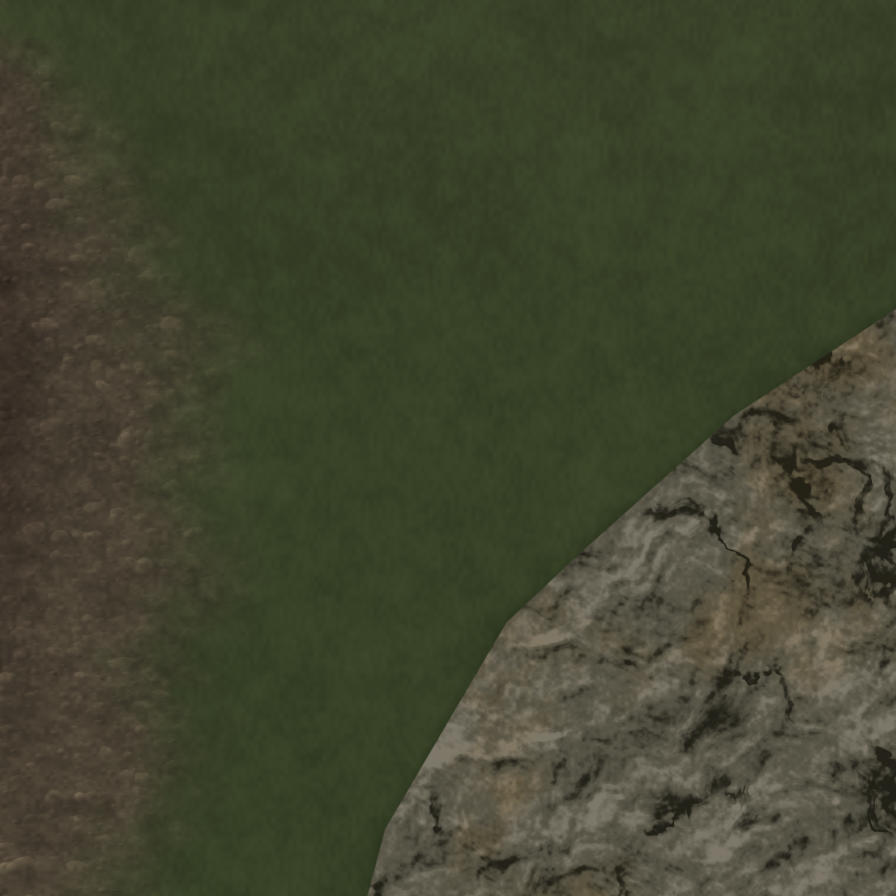
Reproduce this texture procedurally as a WebGL 1 fragment shader.

```glsl
precision highp float;
// Terrain seen from above: a pebbled dirt track on the left fades into dark
// grass, and a faceted slab of cracked rock fills the lower right corner.
// Value noise drives all surfaces; cell noise places stones, lines cut the slab.

#define GRASS_COLOR vec3(0.208, 0.250, 0.145)
#define DIRT_COLOR vec3(0.285, 0.252, 0.200)
#define DIRT_SHADE vec3(0.215, 0.175, 0.145)
#define ROCK_DARK vec3(0.135, 0.130, 0.095)
#define ROCK_MID vec3(0.335, 0.325, 0.270)
#define ROCK_LIGHT vec3(0.490, 0.470, 0.415)
#define TRACK_WIDTH 0.205
#define TRACK_FADE 0.105
#define STONE_DENSITY 38.0
#define ROCK_SCALE 7.0
#define ROCK_RELIEF 1.5

uniform vec2 u_resolution;

float hash(vec2 p) {
  vec3 q = fract(vec3(p.xyx) * 0.1031);
  q += dot(q, q.yzx + 33.33);
  return fract((q.x + q.y) * q.z);
}

float noise(vec2 p) {
  vec2 i = floor(p), f = fract(p);
  f = f * f * (3.0 - 2.0 * f);
  return mix(mix(hash(i), hash(i + vec2(1.0, 0.0)), f.x),
             mix(hash(i + vec2(0.0, 1.0)), hash(i + 1.0), f.x), f.y);
}

float fbm(vec2 p) {
  float sum = 0.0, amp = 0.5;
  for (int i = 0; i < 6; i++) {
    sum += amp * noise(p);
    p = mat2(1.6, 1.2, -1.2, 1.6) * p + 7.3;
    amp *= 0.52;
  }
  return sum;
}

// Signed distance to the line a-b, positive on its right side.
float rightOf(vec2 p, vec2 a, vec2 b) {
  vec2 d = normalize(b - a);
  return dot(p - a, vec2(d.y, -d.x));
}

// Convex slab outline, positive inside.
float slab(vec2 p) {
  vec2 a = vec2(0.430, 0.075), b = vec2(0.565, 0.305);
  vec2 c = vec2(0.650, 0.385), d = vec2(0.820, 0.537);
  float s = min(rightOf(p, vec2(0.410, 0.0), a), rightOf(p, a, b));
  s = min(s, min(rightOf(p, b, c), rightOf(p, c, d)));
  return min(s, rightOf(p, d, vec2(1.0, 0.655)));
}

// Rounded stones: x = coverage, y = tone with a lit upper left side.
vec2 stones(vec2 p) {
  vec2 cell = floor(p), best = vec2(0.0, 0.5);
  for (int j = -1; j <= 1; j++) {
    for (int i = -1; i <= 1; i++) {
      vec2 id = cell + vec2(float(i), float(j));
      float seed = hash(id + 11.0);
      vec2 d = p - id - 0.2 - 0.6 * vec2(hash(id), hash(id + 57.0));
      d.y *= 1.3 + 0.6 * hash(id + 91.0);
      float radius = 0.12 + 0.42 * seed * seed;
      float r = length(d) + 0.22 * (noise(p * 3.0) - 0.5);
      float cover = 1.0 - smoothstep(radius - 0.10, radius + 0.04, r);
      float tone = 0.5 + 0.35 * dot(d, vec2(-0.6, 0.8)) / radius + 0.3 * (seed - 0.5);
      if (cover > best.x) best = vec2(cover, tone);
    }
  }
  return best;
}

vec3 grass(vec2 p) {
  float patches = fbm(p * vec2(6.0, 4.0)) - 0.5;
  float blades = noise(p * vec2(210.0, 130.0)) - 0.5;
  float tufts = fbm(p * 38.0 + 4.0) - 0.5;
  vec3 col = GRASS_COLOR * (1.0 + 0.16 * patches + 0.10 * blades + 0.20 * tufts);
  return col + vec3(0.012, 0.006, 0.008) * smoothstep(0.45, 1.0, p.y);
}

vec3 dirt(vec2 p) {
  float rut = exp(-pow((p.y - 0.55) / 0.28, 2.0)) * (1.0 - smoothstep(0.0, 0.09, p.x));
  vec3 col = mix(DIRT_COLOR, DIRT_SHADE, 0.85 * rut);
  col *= 0.78 + 0.42 * fbm(p * vec2(34.0, 50.0));
  col *= 0.90 + 0.20 * noise(p * 190.0);
  vec2 warp = 0.5 * vec2(noise(p * 30.0), noise(p * 30.0 + 40.0));
  vec2 big = stones(p * STONE_DENSITY + warp);
  vec2 small = stones(p * STONE_DENSITY * 1.9 + warp + 23.0);
  float bare = smoothstep(0.35, 0.6, fbm(p * 9.0 + 2.0));
  col *= mix(1.0, 0.74 + 0.55 * small.y, 0.7 * small.x);
  return col * mix(1.0, 0.76 + 0.62 * big.y, big.x * mix(0.4, 0.95, bare));
}

float rockHeight(vec2 p) {
  vec2 q = mat2(0.80, 0.60, -0.75, 1.0) * p * ROCK_SCALE;
  q += 1.1 * vec2(fbm(p * 9.0), fbm(p * 9.0 + 31.0));
  float ridge = 1.0 - abs(2.0 * noise(q * 1.3 + 5.0) - 1.0);
  return 0.75 * fbm(q) + 0.25 * ridge + 0.16 * fbm(q * 5.0);
}

vec3 rock(vec2 p) {
  float h = rockHeight(p);
  float relief = h - rockHeight(p + vec2(-0.004, 0.006));
  float tone = 0.50 + ROCK_RELIEF * 2.4 * relief + 0.75 * (fbm(p * 11.0 + 3.0) - 0.5);
  tone += 0.45 * (fbm(p * 60.0) - 0.5) + 0.20 * (noise(p * 230.0) - 0.5);
  // Dark fissures run down to the right, broken up by a second noise.
  vec2 q = mat2(0.7, 0.9, 0.7, -0.4) * p * 6.0 + 1.5 * fbm(p * 8.0 + 17.0);
  float fissure = 1.0 - smoothstep(0.0, 0.055, abs(fbm(q) - 0.48));
  tone -= 0.50 * fissure * smoothstep(0.42, 0.62, fbm(p * 13.0 + 9.0));
  vec3 col = mix(ROCK_DARK, ROCK_MID, smoothstep(0.0, 0.48, tone));
  col = mix(col, ROCK_LIGHT, smoothstep(0.42, 0.95, tone));
  float rust = smoothstep(0.55, 0.75, fbm(p * 7.0 + 51.0));
  return col * mix(vec3(1.0), vec3(1.06, 0.99, 0.88), rust);
}

void main() {
  vec2 p = gl_FragCoord.xy / u_resolution;
  float pixel = 1.0 / min(u_resolution.x, u_resolution.y);

  // The track narrows to nothing near the top; noise frays its grassy rim.
  float edge = TRACK_WIDTH * sqrt(clamp((0.96 - p.y) / 0.38, 0.0, 1.0));
  edge -= 0.05 * (1.0 - smoothstep(0.0, 0.25, p.y)) + 0.06 * smoothstep(0.9, 1.0, p.y);
  float fray = 0.13 * (fbm(p * 8.0) - 0.5) + 0.07 * (fbm(p * 45.0) - 0.5);
  float track = 1.0 - smoothstep(-TRACK_FADE, TRACK_FADE, p.x - edge + fray);
  vec3 col = mix(grass(p), dirt(p), track);

  float scuff = 4.0 * track * (1.0 - track);
  col *= 1.0 + 0.35 * scuff * (fbm(p * vec2(60.0, 85.0) + 13.0) - 0.5);

  float inside = slab(p);
  col *= 1.0 - 0.15 * exp(-max(-inside, 0.0) / 0.008);
  col = mix(col, rock(p), smoothstep(-pixel, pixel, inside));
  gl_FragColor = vec4(col, 1.0);
}
```
